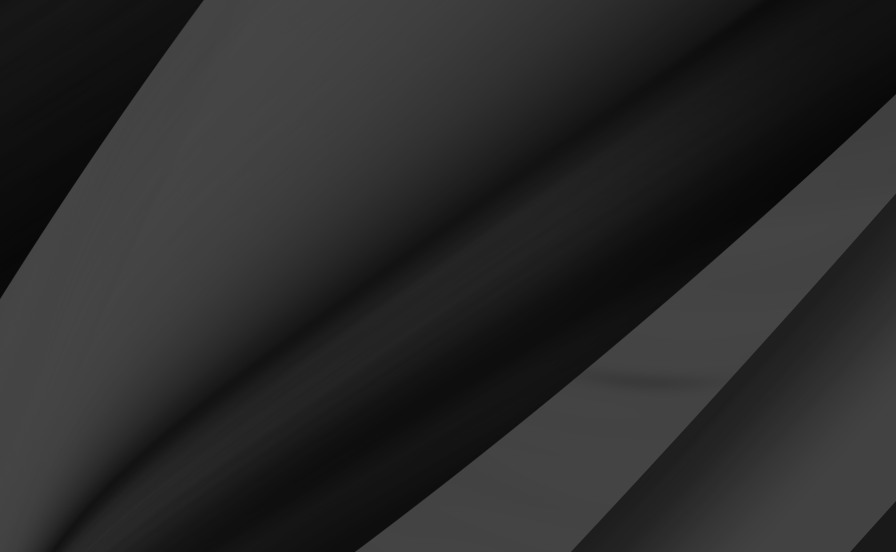
Give the GLSL for this background, as a Shadertoy shader.

```glsl
#define SHADE_DEEP 0.045
#define SHADE_CREASE 0.075
#define SHADE_FOLD 0.14
#define SHADE_LIGHT 0.275
#define STREAK_DENSITY 34.0
#define STREAK_DEPTH 0.16
#define SEAM_DEPTH 0.012
#define EDGE_PIXELS 1.0

vec2 hashGradient(vec2 cell) {
    vec2 h = vec2(dot(cell, vec2(127.1, 311.7)), dot(cell, vec2(269.5, 183.3)));
    return 2.0 * fract(sin(h) * 43758.5) - 1.0;
}

float gradientNoise(vec2 p) {
    vec2 i = floor(p), f = fract(p);
    vec2 u = f * f * f * (f * (f * 6.0 - 15.0) + 10.0);
    vec2 e = vec2(0.0, 1.0);
    float low = mix(dot(hashGradient(i), f),
                    dot(hashGradient(i + e.yx), f - e.yx), u.x);
    float high = mix(dot(hashGradient(i + e.xy), f - e.xy),
                     dot(hashGradient(i + e.yy), f - e.yy), u.x);
    return mix(low, high, u.y);
}

// Fine fibres: x runs along them, y across
float streaks(vec2 p) {
    float sum = 0.0, weight = 0.6;
    for (int i = 0; i < 3; i++) {
        sum += weight * gradientNoise(p * vec2(1.5, STREAK_DENSITY));
        p = p * vec2(1.3, 2.1) + 7.3;
        weight *= 0.6;
    }
    return sum;
}

// Curves as height over x
float upperCrease(float x) {
    x -= 0.095;
    return 0.71 * x + 0.085 * (1.0 - exp(-8.0 * x));
}

float lowerCrease(float x) {
    x -= 0.36;
    return 0.66 * x - 0.04 * x * x;
}

float bandTop(float x) {
    return 0.846 * (x - 0.643) - 0.1 * (x - 0.643) * (1.62 - x);
}

float bandBottom(float x) {
    return 1.102 * (x - 1.034) - 0.06 * (x - 1.034) * (1.62 - x);
}

// Coverage of the side where d is positive
float cover(float d) {
    float w = EDGE_PIXELS / iResolution.y;
    return smoothstep(-w, w, d);
}

// Large folded sheet fanning out from the lower left
float foldedSheet(vec2 p) {
    float top = upperCrease(p.x), low = lowerCrease(p.x);
    float rise = max(p.y - top, 0.0) / (0.08 + 0.28 * max(p.x, 0.0));
    float above = mix(SHADE_CREASE, SHADE_LIGHT, 1.0 - exp(-1.4 * rise));

    float s = (top - p.y) / (top - low);
    float fold = mix(SHADE_CREASE, SHADE_FOLD, smoothstep(0.0, 0.28, s));
    fold = mix(fold, SHADE_DEEP + 0.01, smoothstep(0.4, 1.0, s));
    fold += 0.025 * smoothstep(1.0, 1.2, s) * (1.0 - smoothstep(1.2, 1.6, s));
    fold *= 1.0 - 0.5 * smoothstep(0.9, 1.6, p.x);
    fold += 0.02 * (1.0 - smoothstep(0.1, 0.6, p.x)) * smoothstep(0.0, 0.2, s);

    float shade = mix(above, fold, smoothstep(-0.03, 0.03, s));
    float fibre = streaks(vec2(p.x, s * 0.4));
    shade *= 1.0 + STREAK_DEPTH * fibre * mix(0.2, 1.0, smoothstep(-0.4, 0.2, s));

    // Faint seam with soft stripes beside the left edge
    float seam = 0.02 + 0.34 * p.y + 0.11 * p.y * p.y - p.x;
    float stripes = gradientNoise(vec2(seam * 22.0, p.y * 1.5));
    return shade - SEAM_DEPTH * smoothstep(-0.004, 0.006, seam) * (0.6 + stripes);
}

// Pale strip crossed by shallow arcs
float paleBand(vec2 p) {
    float arc = p.y - 0.306 - 0.5 * (p.x - 1.23) * (p.x - 1.23);
    float wisp = exp(-arc * arc * 3500.0) * exp(-pow((p.x - 1.17) * 7.0, 2.0));
    float shade = SHADE_LIGHT - 0.01 - 0.04 * wisp;
    shade += 0.012 * gradientNoise(vec2(p.x * 2.0, arc * 14.0));
    return shade - 0.02 * smoothstep(0.55, 0.85, p.y);
}

float cornerShade(vec2 p) {
    vec2 q = vec2(p.x + 0.65 * p.y, p.y - 0.65 * p.x);
    float shade = mix(SHADE_DEEP - 0.01, 0.085, smoothstep(0.5, 0.95, q.y));
    return shade * (1.0 + 2.0 * STREAK_DEPTH * streaks(q * vec2(1.0, 0.6)));
}

float rightSheet(vec2 p) {
    float depth = bandBottom(p.x) - p.y;
    float shade = mix(0.115, 0.26, smoothstep(-0.03, 0.4, depth));
    float fibre = streaks(vec2(p.x, depth * 0.7));
    return shade * (1.0 + STREAK_DEPTH * fibre * (1.0 - smoothstep(0.0, 0.4, depth)));
}

void mainImage(out vec4 fragColor, in vec2 fragCoord) {
    vec2 p = fragCoord / iResolution.y;
    float leftEdge = 0.681 * (p.y - 0.458) - 0.1 * (p.y - 0.458) * (1.0 - p.y);

    // Layers from back to front
    float shade = foldedSheet(p);
    shade = mix(shade, cornerShade(p), cover(leftEdge - p.x));
    shade = mix(shade, paleBand(p), cover(bandTop(p.x) - p.y));
    shade = mix(shade, rightSheet(p), cover(bandBottom(p.x) - p.y));
    shade = mix(shade, 0.1, cover(1.11 * (p.x - 1.54) - p.y));
    fragColor = vec4(vec3(clamp(shade, 0.0, 1.0)), 1.0);
}
```
